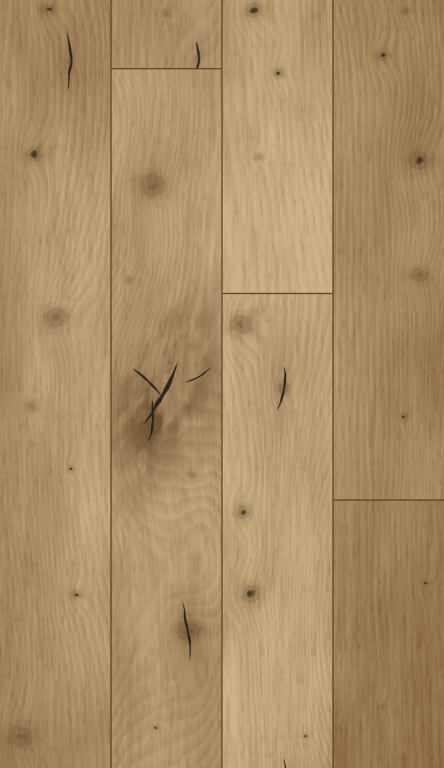
Give the GLSL for this texture, as a Shadertoy shader.

```glsl
#define COLUMNS 4.0
#define JOINT_HEIGHT vec4(9.0, 6.30, 4.275, 2.414)
#define COLUMN_TONE vec4(0.86, 0.84, 1.06, 0.56)
#define DARK_OAK vec3(0.53, 0.40, 0.25)
#define LIGHT_OAK vec3(0.76, 0.65, 0.49)
#define KNOT_BROWN vec3(0.36, 0.25, 0.14)
#define CRACK_BLACK vec3(0.13, 0.11, 0.10)
#define SEAM_WIDTH 0.007
#define KNOT_SPACING 0.95
#define RING_FREQUENCY 74.0
#define BURL_CENTER vec2(1.47, 3.36)

float hash(vec2 p) {
    return fract(sin(dot(p, vec2(127.1, 311.7))) * 43758.5453);
}

float noise(vec2 p) {
    vec2 i = floor(p), f = fract(p);
    f = f * f * (3.0 - 2.0 * f);
    return mix(mix(hash(i), hash(i + vec2(1, 0)), f.x),
               mix(hash(i + vec2(0, 1)), hash(i + vec2(1, 1)), f.x), f.y);
}

float fbm(vec2 p) {
    float sum = 0.0, amp = 0.5;
    for (int i = 0; i < 4; i++) {
        sum += amp * noise(p);
        p = p * 2.03 + 17.3;
        amp *= 0.5;
    }
    return sum;
}

// Tapered, slightly wavy split; the angle leans it from the vertical
float crack(vec2 p, float angle, float halfLength, float width, float px) {
    float c = cos(angle), s = sin(angle);
    p = vec2(c * p.x - s * p.y, s * p.x + c * p.y);
    float t = p.y / halfLength;
    p.x += 0.10 * halfLength * t * t + 0.03 * (noise(vec2(p.y * 9.0, angle * 9.0)) - 0.5);
    float halfWidth = width * (1.0 - t * t) * (0.6 + 0.6 * noise(vec2(p.y * 14.0, 3.0)));
    return smoothstep(px, -px * 0.6, abs(p.x) - halfWidth) * smoothstep(1.0, 0.8, abs(t));
}

void mainImage(out vec4 fragColor, in vec2 fragCoord) {
    // One unit is one plank width
    vec2 p = fragCoord * COLUMNS / iResolution.x;
    float px = COLUMNS / iResolution.x;
    float column = clamp(floor(p.x), 0.0, COLUMNS - 1.0);
    float joint = JOINT_HEIGHT[int(column)];
    float upper = step(joint, p.y);
    float plank = column + COLUMNS * upper;
    vec2 seed = vec2(plank * 13.7, plank * 5.3);

    // Knots: stain, core and split, one per jittered cell along the plank
    float bulge = 0.0, stain = 0.0, core = 0.0, split = 0.0;
    float row = floor(p.y / KNOT_SPACING);
    for (float j = -1.0; j <= 1.0; j++) {
        vec2 key = vec2(row + j, plank + 3.0);
        float size = hash(key + 0.31), kind = hash(key + 0.57);
        vec2 center = vec2(column + 0.15 + 0.7 * hash(key),
                           (row + j + 0.15 + 0.7 * hash(key + 0.83)) * KNOT_SPACING);
        vec2 d = p - center;
        float radius = mix(0.025, 0.10, size * size);
        vec2 warped = d + 0.5 * radius * (vec2(noise(p * 16.0), noise(p * 16.0 + 40.0)) - 0.5);
        float r = length(warped * vec2(0.85, 1.0)) / radius;
        bulge += 3.0 * radius * exp(-dot(d * vec2(1.0, 0.6), d) / (radius * radius * 9.0));
        stain += (0.30 + 0.30 * size) * exp(-r * r * 0.7) * (0.85 + 0.15 * sin(r * 9.0));
        // Some knots have a dark core, others a split, never both
        if (kind > 0.72 && column < 3.0) {
            float lean = 0.5 * (hash(key + 0.19) - 0.6);
            float len = mix(0.14, 0.32, hash(key + 0.71));
            split = max(split, crack(d, lean, len, 0.010, px));
            stain += 0.15 * exp(-dot(d * vec2(9.0, 3.0), d * vec2(9.0, 3.0)));
        } else {
            core = max(core, smoothstep(0.6, 0.1, r) * step(0.35, kind) * 0.65);
        }
    }

    // Burl: smoky smudge with three splits fanning from a hub
    if (column == 1.0 && upper == 0.0) {
        vec2 b = p - BURL_CENTER;
        vec2 along = vec2(b.x - 0.35 * b.y, b.y);
        float envelope = exp(-dot(along * vec2(2.7, 1.4), along * vec2(2.7, 1.4)));
        float smoke = fbm(vec2(along.x * 6.0, along.y * 3.0) + 8.0);
        stain += envelope * (0.16 + 0.65 * smoothstep(0.36, 0.68, smoke));
        bulge += 0.9 * exp(-dot(b, b * vec2(1.6, 0.6)));
        for (int i = 0; i < 3; i++) {
            float k = float(i);
            float angle = i == 1 ? -0.8 : 0.5 + 0.3 * k;
            vec2 hub = vec2(sin(angle), cos(angle)) * 0.18 * k;
            split = max(split, crack(b - hub, angle, 0.34 / (1.0 + 0.75 * k), 0.018 / (1.0 + 0.9 * k), px));
        }
    }

    // Growth rings: contour lines of a stretched field, bent around knots
    float field = p.x + 1.7 * noise(vec2(p.x * 1.2, p.y * 0.32) + seed)
                + 0.10 * fbm(vec2(p.x * 4.0, p.y * 1.3) + seed) + bulge;
    float phase = field * RING_FREQUENCY;
    float rings = sin(phase + 0.7 * sin(phase)) * (1.0 - smoothstep(1.2, 2.8, fwidth(phase)));

    // Fibres, pores and broad mottling
    float fibre = noise(vec2(p.x * 56.0 + bulge * 12.0, p.y * 3.2) + seed) - 0.5;
    float pores = smoothstep(0.60, 0.95, noise(vec2(p.x * 54.0, p.y * 12.0) + seed));
    float mottle = fbm(vec2(p.x * 2.4 + bulge, p.y * 0.8) + seed) - 0.47;
    float grit = noise(p * 70.0) - 0.5;

    float tone = COLUMN_TONE[int(column)] + 0.16 * upper * step(2.5, column);
    tone += 0.09 * rings * (0.5 + 0.9 * noise(p * vec2(1.5, 0.6) + seed));
    tone += 0.22 * fibre - 0.14 * pores + 0.75 * mottle + 0.10 * grit;
    vec2 fromCenter = fragCoord / iResolution.xy - 0.5;
    tone -= 0.85 * dot(fromCenter, fromCenter);

    vec3 color = mix(DARK_OAK, LIGHT_OAK, clamp(tone, -0.25, 1.2));
    color = mix(color, KNOT_BROWN, clamp(stain, 0.0, 0.72));
    color = mix(color, CRACK_BLACK, max(core, split * 0.9));

    // Seams between planks
    float side = abs(p.x - clamp(floor(p.x + 0.5), 1.0, COLUMNS - 1.0));
    float seam = min(side, abs(p.y - joint));
    float line = smoothstep(px, -px * 0.5, seam - SEAM_WIDTH * 0.5);
    color = mix(color, KNOT_BROWN * 0.9, line * 0.9);

    fragColor = vec4(color, 1.0);
}
```
